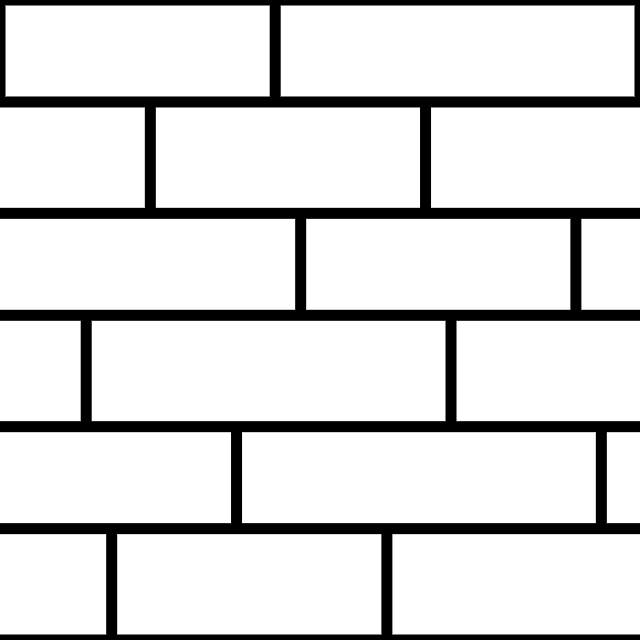
Reproduce this pattern procedurally as a WebGL 1 fragment shader.

```glsl
precision highp float;

// Black-outlined white brickwork: six courses, each holding a short and a long
// brick. Courses come in pairs of unequal height and shift sideways by a fixed
// step; the joints are drawn from wrapped distances, so the tile is seamless.

uniform vec2 u_resolution;

const float COURSE_PAIRS = 3.0;
const float COURSE_SPLIT = 0.478;   // share of a pair taken by its upper course
const float SHORT_BRICK = 0.430;    // the long brick fills the rest of the width
const float COURSE_SHIFT = 0.2349;  // sideways step from one course to the next
const float JOINT_WIDTH = 0.0172;

const vec3 BRICK_COLOR = vec3(1.0);
const vec3 JOINT_COLOR = vec3(0.0);

// Distance between two positions on a loop of length one
float wrappedDistance(float a, float b) {
  return abs(fract(a - b + 0.5) - 0.5);
}

// Distance to the nearer of two lines that repeat every unit
float lineDistance(float x, float first, float second) {
  return min(wrappedDistance(x, first), wrappedDistance(x, second));
}

// Course number, counted downward from the top
float courseIndex(float pairPosition, float split) {
  return 2.0 * floor(pairPosition) + step(split, fract(pairPosition));
}

// Coverage of a line, smoothed over about one pixel
float lineMask(float dist, float width, float pixel) {
  return clamp(0.5 + (0.5 * width - dist) / pixel, 0.0, 1.0);
}

void main() {
  vec2 uv = gl_FragCoord.xy / u_resolution;
  vec2 pixel = 1.0 / u_resolution;

  // Horizontal joints between courses
  float pairPosition = (1.0 - uv.y) * COURSE_PAIRS;
  float bedDistance = lineDistance(pairPosition, 0.0, COURSE_SPLIT) / COURSE_PAIRS;

  // Vertical joints, shifted per course
  float shift = courseIndex(pairPosition, COURSE_SPLIT) * COURSE_SHIFT;
  float headDistance = lineDistance(uv.x - shift, 0.0, SHORT_BRICK);

  float joints = max(lineMask(bedDistance, JOINT_WIDTH, pixel.y),
                     lineMask(headDistance, JOINT_WIDTH, pixel.x));
  gl_FragColor = vec4(mix(BRICK_COLOR, JOINT_COLOR, joints), 1.0);
}
```
